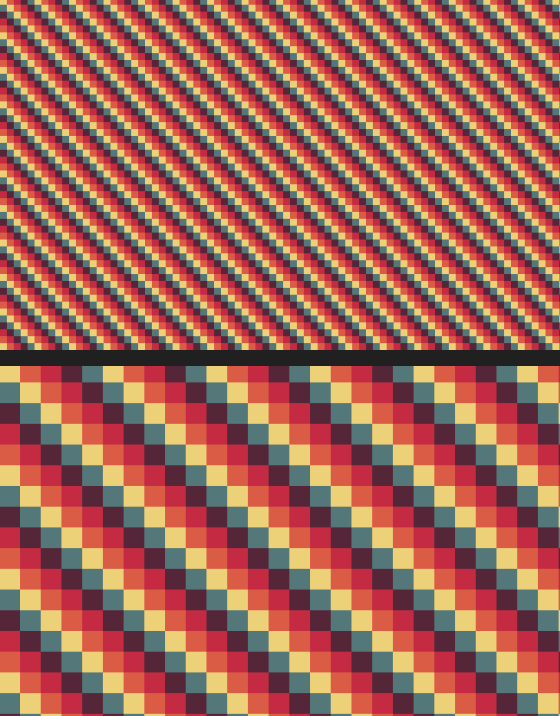
Top: the whole. Bottom: its middle third, enlarged.
This pattern is drawn by a Shadertoy shader. Its source:

```glsl
// Square checks in five colours, stepping one colour per column and row into diagonal stripes.

const float COLUMNS = 81.1;   // squares across the canvas width
const int COLOUR_COUNT = 5;
const vec3 YELLOW = vec3(0.93, 0.82, 0.47);
const vec3 ORANGE = vec3(0.86, 0.36, 0.27);
const vec3 RED    = vec3(0.77, 0.17, 0.26);
const vec3 PLUM   = vec3(0.33, 0.15, 0.22);
const vec3 TEAL   = vec3(0.33, 0.47, 0.48);

vec3 stripeColour(int step) {
    vec3 palette[COLOUR_COUNT] = vec3[](YELLOW, ORANGE, RED, PLUM, TEAL);
    return palette[step % COLOUR_COUNT];
}

void mainImage(out vec4 fragColor, in vec2 fragCoord) {
    // Lower left corner of the sample footprint, in squares
    float footprint = COLUMNS / iResolution.x;
    vec2 corner = (fragCoord - 0.5) * footprint;
    vec2 cell = floor(corner);

    // Share of the footprint that spills into the next column and row
    vec2 spill = clamp((corner - cell + footprint - 1.0) / footprint, 0.0, 1.0);

    // Exact area blend: each square crossed advances the colour by one step
    int step = int(cell.x + cell.y);
    float both = spill.x * spill.y;
    float one = spill.x + spill.y - 2.0 * both;
    vec3 colour = stripeColour(step) * (1.0 - one - both)
                + stripeColour(step + 1) * one
                + stripeColour(step + 2) * both;

    fragColor = vec4(colour, 1.0);
}
```
